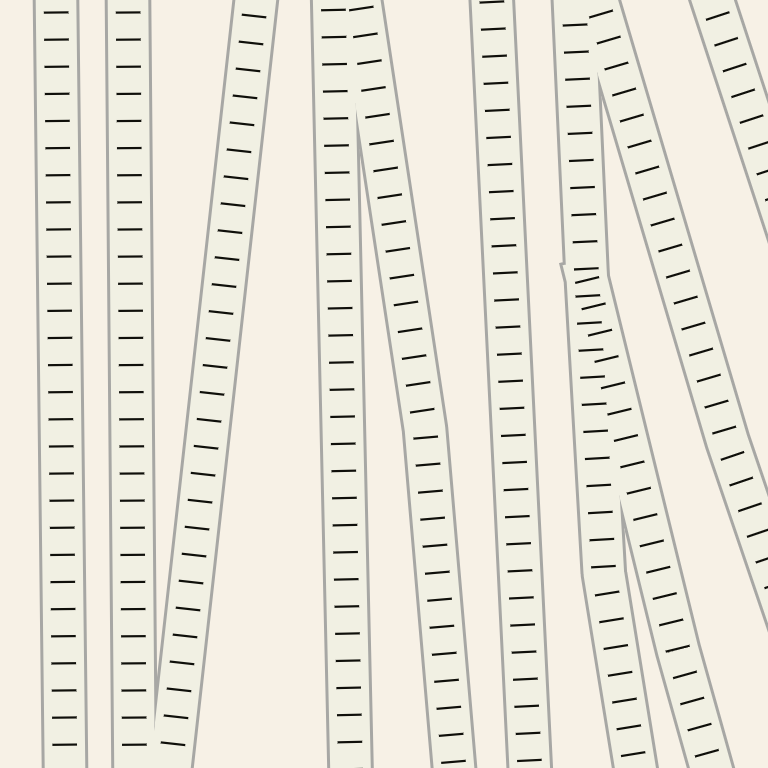
Write a WebGL 2 fragment shader that draws this pattern.

```glsl
#version 300 es
precision highp float;
// Ten pale tracks with grey edges and dark cross ties, fanning and merging down a cream ground.

uniform vec2 u_resolution;
out vec4 outColor;

// Lengths are in canvas units: the canvas is CANVAS units tall, y runs down from the top.
const float CANVAS = 768.0;
const float HALF_WIDTH = 21.8;
const float HALF_EDGE = 1.5;
const float TIE_SPACING = 27.12;
const float HALF_TIE_LENGTH = 12.3;
const float HALF_TIE_THICKNESS = 1.1;

const vec3 GROUND = vec3(0.969, 0.945, 0.902);
const vec3 BED = vec3(0.945, 0.941, 0.890);
const vec3 EDGE = vec3(0.655, 0.655, 0.645);
const vec3 TIE = vec3(0.06, 0.06, 0.04);

const int TRACKS = 10;
const float OFF = -100.0;  // a start above the canvas
const float FAR = 2000.0;  // a knee below the canvas

// Per track: x of the centre line at y = 0, y of the first tie, y where the track starts.
const vec3 ORIGIN[TRACKS] = vec3[TRACKS](
    vec3(56.0, 12.5, OFF), vec3(128.0, 12.5, OFF), vec3(255.8, 16.0, OFF),
    vec3(333.2, 10.0, OFF), vec3(360.0, 8.5, OFF), vec3(491.8, 2.0, OFF),
    vec3(573.9, 25.0, OFF), vec3(518.4, 280.0, 259.0), vec3(596.9, 14.0, OFF),
    vec3(712.5, 16.0, OFF));

// Per track: dx/dy above, between and below its two knees.
const vec3 SLOPES[TRACKS] = vec3[TRACKS](
    vec3(0.0117), vec3(0.0085), vec3(-0.1113),
    vec3(0.0225), vec3(0.1515, 0.0855, 0.0855), vec3(0.0494),
    vec3(0.0461, 0.0576, 0.162), vec3(0.2455, 0.28, 0.28), vec3(0.296, 0.34, 0.34),
    vec3(0.328));

// Per track: y of the knees.
const vec2 KNEES[TRACKS] = vec2[TRACKS](
    vec2(FAR), vec2(FAR), vec2(FAR), vec2(FAR), vec2(429.0, FAR),
    vec2(FAR), vec2(269.0, 573.0), vec2(650.0, FAR), vec2(441.0, FAR), vec2(FAR));

// Integral from 0 to y of a rate that changes at each knee.
float piecewise(vec3 rate, vec2 knee, float y) {
    return rate.x * y
         + (rate.y - rate.x) * max(y - knee.x, 0.0)
         + (rate.z - rate.y) * max(y - knee.y, 0.0);
}

float slopeAt(vec3 slope, vec2 knee, float y) {
    return y < knee.x ? slope.x : (y < knee.y ? slope.y : slope.z);
}

// Track coordinates of p: x = distance across, y = arc length from the first tie,
// z = arc length of the start.
vec3 trackCoords(vec2 p, int i) {
    vec3 origin = ORIGIN[i];
    vec3 slope = SLOPES[i];
    vec2 knee = KNEES[i];
    float foot = p.y;
    vec2 offset;
    for (int k = 0; k < 3; k++) {
        offset = p - vec2(origin.x + piecewise(slope, knee, foot), foot);
        float s = slopeAt(slope, knee, foot);
        foot += (offset.x * s + offset.y) / (1.0 + s * s);
    }
    offset = p - vec2(origin.x + piecewise(slope, knee, foot), foot);
    vec3 stretch = sqrt(1.0 + slope * slope);
    float firstTie = piecewise(stretch, knee, origin.y);
    return vec3(length(offset),
                piecewise(stretch, knee, foot) - firstTie,
                piecewise(stretch, knee, origin.z) - firstTie);
}

float coverage(float dist, float pixel) {
    return clamp(0.5 - dist / pixel, 0.0, 1.0);
}

void main() {
    float pixel = CANVAS / u_resolution.y;
    vec2 p = gl_FragCoord.xy * pixel;
    p.y = CANVAS - p.y;

    // Gather layers over all tracks so that overlapping beds merge.
    float outline = 0.0, bed = 0.0, tie = 0.0;
    for (int i = 0; i < TRACKS; i++) {
        vec3 t = trackCoords(p, i);
        float body = max(t.x - HALF_WIDTH, t.z - t.y);
        outline = max(outline, coverage(body - HALF_EDGE, pixel));
        bed = max(bed, coverage(body + HALF_EDGE, pixel));

        float nearest = max(floor(t.y / TIE_SPACING + 0.5), 0.0) * TIE_SPACING;
        float bar = max(t.x - HALF_TIE_LENGTH, abs(t.y - nearest) - HALF_TIE_THICKNESS);
        tie = max(tie, coverage(bar, pixel));
    }

    vec3 color = mix(GROUND, EDGE, outline);
    color = mix(color, BED, bed);
    color = mix(color, TIE, tie);
    outColor = vec4(color, 1.0);
}
```
